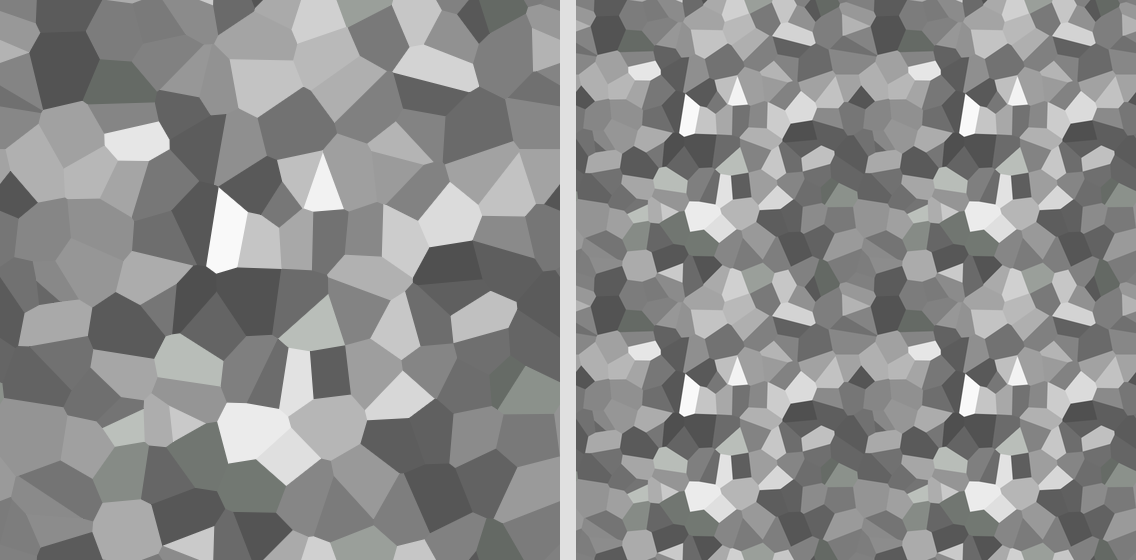
Left: one tile. Right: repeated 2 by 2.
Reproduce this pattern procedurally as a WebGL 2 fragment shader.

```glsl
#version 300 es
precision highp float;
precision highp int;

uniform vec2 u_resolution;
out vec4 fragColor;

const int CELLS = 12;        // whole cells per side, so the pattern wraps
const float JITTER = 1.3;    // spread of each site, in cells
const int PRIME = 149;       // smallest prime above CELLS * CELLS

// Grey bands from dark to light: share of the cells and band limits
const float SHARE[6] = float[](0.26, 0.33, 0.20, 0.14, 0.05, 0.02);
const float LIMIT[7] = float[](0.31, 0.43, 0.55, 0.68, 0.80, 0.91, 0.99);

ivec2 wrapCell(ivec2 cell) {
    return (cell + 2 * CELLS) % CELLS;
}

// Integer hash giving two values from 0 to 1
vec2 hash2(ivec2 cell) {
    uvec2 v = uvec2(cell) * 1664525u + 10139u;
    v.x += v.y * 16645u;
    v.y += v.x * 16645u;
    v ^= v >> 16u;
    v.x += v.y * 1664525u;
    v.y += v.x * 1664525u;
    v ^= v >> 16u;
    return vec2(v & 65535u) / 65535.0;
}

vec2 sitePosition(ivec2 cell) {
    return vec2(cell) + 0.5 + JITTER * (hash2(wrapCell(cell)) - 0.5);
}

// Cubing modulo the prime shuffles cell numbers, so every rank is used once
float shuffledRank(ivec2 cell) {
    int n = cell.y * CELLS + cell.x + 1;
    for (int i = 0; i < 3; i++) {
        n = (n * n * n + 41) % PRIME;
    }
    return (float(n) + 0.5) / float(PRIME);
}

// Maps an even rank to a grey with the wanted band shares
float greyFromRank(float rank) {
    float grey = LIMIT[0];
    float start = 0.0;
    for (int i = 0; i < 6; i++) {
        float along = clamp((rank - start) / SHARE[i], 0.0, 1.0);
        grey += along * (LIMIT[i + 1] - LIMIT[i]);
        start += SHARE[i];
    }
    return grey;
}

vec3 cellColour(ivec2 cell) {
    ivec2 id = wrapCell(cell);
    float tint = 0.01 * step(0.9, hash2(id + CELLS).x);
    return greyFromRank(shuffledRank(id)) + tint * vec3(-1.0, 1.0, -1.0);
}

// Flat Voronoi cells, blended across one pixel at their borders
vec3 mosaic(vec2 p, float pixel) {
    ivec2 home = ivec2(floor(p));
    ivec2 nearCell = home;
    ivec2 nextCell = home;
    float nearDist = 1e3;
    float nextDist = 1e3;
    for (int y = -2; y <= 2; y++) {
        for (int x = -2; x <= 2; x++) {
            ivec2 cell = home + ivec2(x, y);
            vec2 offset = sitePosition(cell) - p;
            float dist = dot(offset, offset);
            if (dist < nearDist) {
                nextDist = nearDist;
                nextCell = nearCell;
                nearDist = dist;
                nearCell = cell;
            } else if (dist < nextDist) {
                nextDist = dist;
                nextCell = cell;
            }
        }
    }
    float gap = distance(sitePosition(nearCell), sitePosition(nextCell));
    float edge = (nextDist - nearDist) / (2.0 * max(gap, 1e-4));
    float cover = clamp(0.5 + edge / pixel, 0.5, 1.0);
    return mix(cellColour(nextCell), cellColour(nearCell), cover);
}

void main() {
    vec2 uv = gl_FragCoord.xy / u_resolution;
    float pixel = float(CELLS) / min(u_resolution.x, u_resolution.y);
    fragColor = vec4(mosaic(uv * float(CELLS), pixel), 1.0);
}
```
